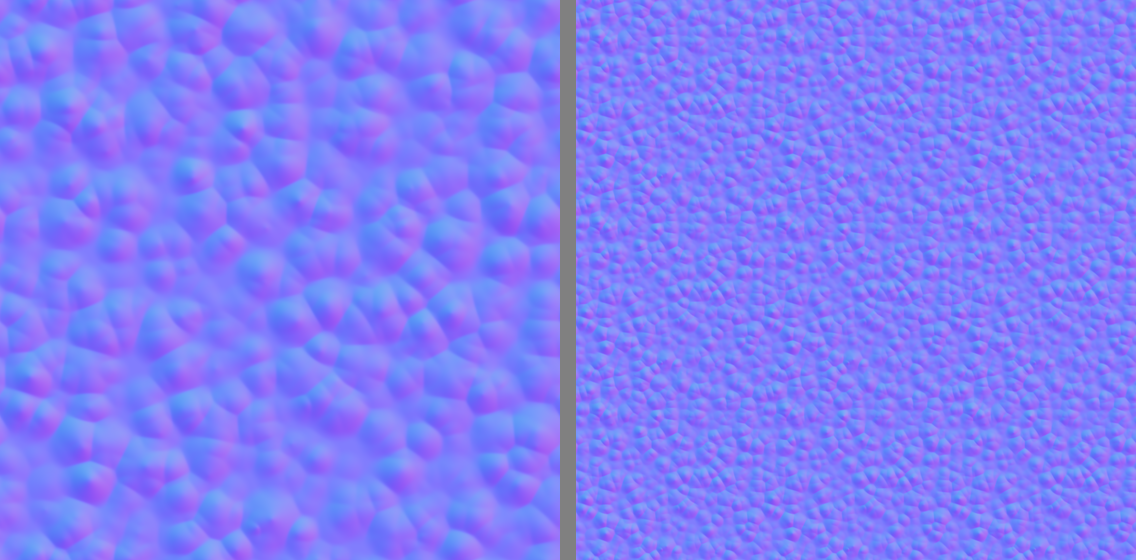
Left: one tile. Right: repeated 3 by 3.
This texture map is drawn by a WebGL 1 fragment shader. Its source:

```glsl
precision highp float;
// Tiling normal map of a pebbled, leathery surface.
// Two wrapping layers of scattered rounded cones are joined by a soft maximum,
// and their analytic slopes are added and packed as a tangent space normal.

uniform vec2 u_resolution;

// Four random values per cell and layer, without sine.
vec4 hash4(vec3 p) {
  vec4 q = fract(p.xyzx * vec4(0.1031, 0.1030, 0.0973, 0.1099));
  q += dot(q, q.wzxy + 33.33);
  return fract((q.xxyz + q.yzzw) * q.zywx);
}

// Downhill slope of one layer of bumps, repeating after a whole number of cells.
vec2 bumpSlope(vec2 uv, float cells, float sharpness, float seed) {
  vec2 p = uv * cells;
  vec2 home = floor(p);
  vec2 slopeSum = vec2(0.0);
  float weightSum = 0.0;

  for (int j = -1; j <= 1; j++) {
    for (int i = -1; i <= 1; i++) {
      vec2 cell = home + vec2(float(i), float(j));
      vec4 rnd = hash4(vec3(mod(cell, cells), seed));
      vec2 toPixel = p - cell - rnd.xy;
      float roundness = mix(0.06, 0.42, rnd.w);
      float coneDist = sqrt(dot(toPixel, toPixel) + roundness * roundness);
      float height = mix(0.66, 1.0, rnd.z) - coneDist;
      float weight = exp(sharpness * height);
      slopeSum += weight * toPixel / coneDist;
      weightSum += weight;
    }
  }

  // Bumps flatten out softly where they sink into the ground.
  float surface = log(weightSum) / sharpness;
  return slopeSum / weightSum * smoothstep(0.0, 0.34, surface);
}

void main() {
  vec2 uv = gl_FragCoord.xy / u_resolution;

  // Large pebbles with clear creases, smaller and softer ones on top.
  vec2 slope = bumpSlope(uv, 14.0, 32.0, 3.0)
             + 0.5 * bumpSlope(uv, 20.0, 16.0, 8.0);

  // Slopes lean a little to the right and down, which tints the flat ground.
  vec2 tilt = vec2(0.25 * slope.x - 0.045 * slope.y + 0.01,
                   0.245 * slope.y - 0.02);
  vec3 normal = normalize(vec3(tilt, 1.0));
  vec3 color = normal * 0.5 + 0.5;
  gl_FragColor = vec4(color - vec3(0.0, 0.0, 0.008), 1.0);
}
```
